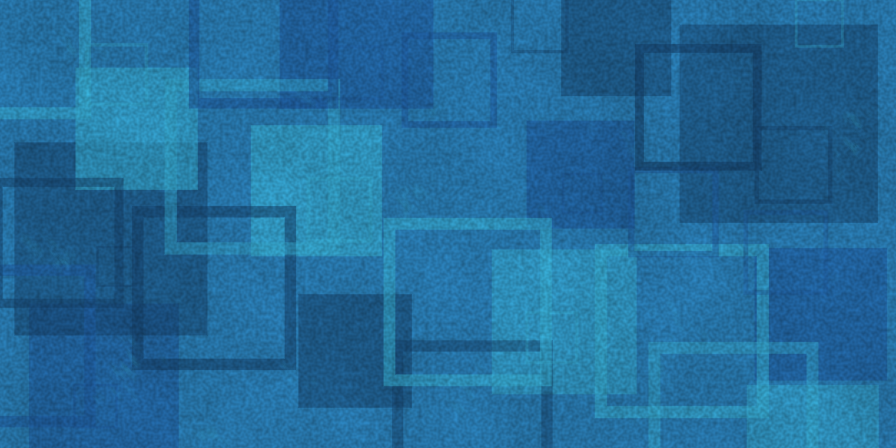
A Shadertoy shader for this background:

```glsl
#define BASE_COLOR vec3(0.147, 0.443, 0.640)
#define LIGHT_TINT vec3(0.195, 0.615, 0.745)
#define BLUE_TINT vec3(0.105, 0.320, 0.560)
#define NAVY_TINT vec3(0.075, 0.235, 0.385)
#define SOLID_COUNT 12
#define FRAME_COUNT 13
#define SMALL_COUNT 11
#define FRAME_RATIO 0.14
#define GRAIN_SCALE 135.0
#define GRAIN_AMOUNT 0.20
#define MOTTLE_AMOUNT 0.19
#define SCUFF_AMOUNT 0.13

vec2 hash2(vec2 p)
{
    vec3 q = fract(vec3(p.xyx) * vec3(0.1031, 0.1030, 0.0973));
    q += dot(q, q.yzx + 33.33);
    return fract((q.xx + q.yz) * q.zy);
}

float gradientDot(vec2 cell, vec2 offset)
{
    float angle = 6.28318 * hash2(cell).x;
    return dot(vec2(cos(angle), sin(angle)), offset);
}

float gradientNoise(vec2 p)
{
    vec2 cell = floor(p), f = p - cell;
    vec2 u = f * f * f * (f * (f * 6.0 - 15.0) + 10.0);
    vec2 e = vec2(1.0, 0.0);
    return mix(mix(gradientDot(cell, f), gradientDot(cell + e, f - e), u.x),
               mix(gradientDot(cell + e.yx, f - e.yx), gradientDot(cell + 1.0, f - 1.0), u.x), u.y);
}

float fbm(vec2 p)
{
    float sum = 0.0, amplitude = 0.5;
    for (int octave = 0; octave < 5; octave++)
    {
        sum += amplitude * gradientNoise(p);
        p = mat2(1.6, 1.2, -1.2, 1.6) * p + 17.3;
        amplitude *= 0.6;
    }
    return sum;
}

// Coverage of a square band; a band of twice the half size is solid
float squareBand(vec2 p, float halfSize, float band)
{
    float edge = 0.75 / iResolution.y;
    vec2 q = abs(p) - halfSize;
    float d = abs(max(q.x, q.y) + 0.5 * band) - 0.5 * band;
    return 1.0 - smoothstep(-edge, edge, d);
}

// Evenly spread translucent squares, cycling through the three tints
vec3 scatterSquares(vec3 color, vec2 p, int count, float seed,
                    vec2 sizeRange, float bandRatio, float opacity)
{
    vec2 canvas = vec2(iResolution.x / iResolution.y, 1.0);
    for (int i = 0; i < count; i++)
    {
        float id = float(i);
        vec2 rnd = hash2(vec2(id + 3.0, seed * 71.0));
        vec2 center = fract(seed * vec2(0.37, 0.61) + id * vec2(0.7549, 0.5698)) * canvas;
        center += 0.10 * (hash2(vec2(seed * 29.0, id + 9.0)) - 0.5);
        float halfSize = mix(sizeRange.x, sizeRange.y, rnd.x);
        int kind = i % 3;
        vec3 tint = kind == 0 ? LIGHT_TINT : kind == 1 ? BLUE_TINT : NAVY_TINT;
        float cover = squareBand(p - center, halfSize, bandRatio * halfSize);
        color = mix(color, tint, cover * opacity * mix(0.75, 1.1, rnd.y));
    }
    return color;
}

void mainImage(out vec4 fragColor, in vec2 fragCoord)
{
    vec2 p = fragCoord / iResolution.y;

    // Overlapping solids, then frames, then small thin frames
    vec3 color = BASE_COLOR;
    color = scatterSquares(color, p, SOLID_COUNT, 1.0, vec2(0.12, 0.23), 2.0, 0.62);
    color = scatterSquares(color, p, FRAME_COUNT, 2.0, vec2(0.10, 0.20), FRAME_RATIO, 0.60);
    color = scatterSquares(color, p, SMALL_COUNT, 3.0, vec2(0.045, 0.10), 0.8 * FRAME_RATIO, 0.42);

    // Cloudy wear and fine paper grain
    float mottle = fbm(p * 4.0 + 5.0);
    float grain = gradientNoise(p * GRAIN_SCALE)
                + 0.6 * gradientNoise(p * GRAIN_SCALE * 0.47 + 31.0);
    color *= 1.0 + MOTTLE_AMOUNT * mottle + GRAIN_AMOUNT * grain;

    // Patches of pale diagonal scuffs
    vec2 along = mat2(0.8, -0.6, 0.6, 0.8) * p;
    float patches = smoothstep(0.12, 0.42, fbm(p * 5.0 + 40.0));
    float streaks = smoothstep(-0.1, 0.4, fbm(along * vec2(40.0, 14.0)));
    color = mix(color, LIGHT_TINT, 2.5 * SCUFF_AMOUNT * patches * streaks);

    fragColor = vec4(clamp(color, 0.0, 1.0), 1.0);
}
```
